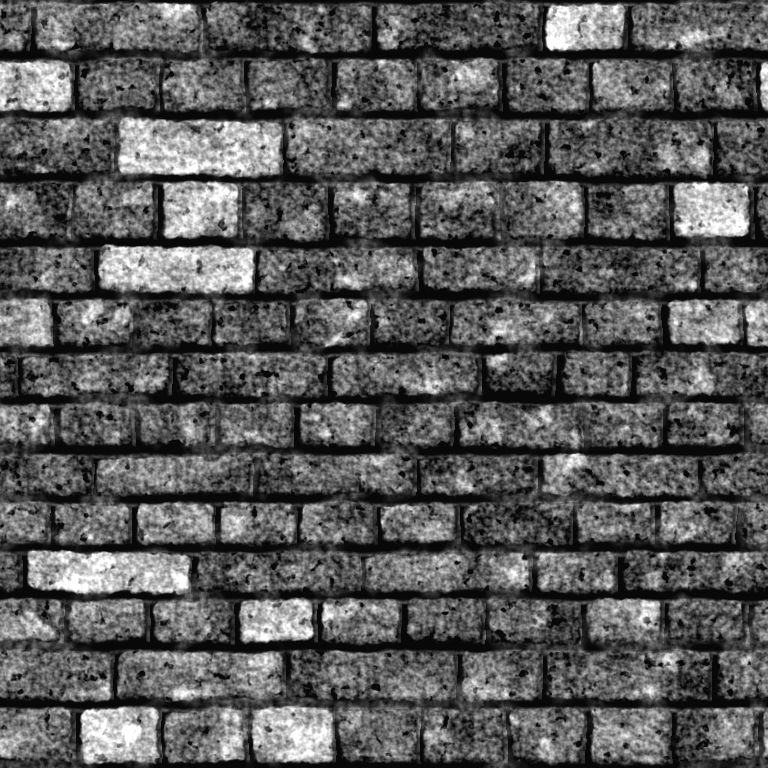
A WebGL 2 fragment shader for this texture:

```glsl
#version 300 es
precision highp float;
// Draws a weathered black-and-white brick wall: fourteen courses of long and short bricks.
uniform vec2 u_resolution;
out vec4 fragColor;

const float TAU = 6.28318;
const int COURSES = 14;
// Upper bound of each course, measured downward.
const float COURSE_TOP[15] = float[15](0.0, .073, .151, .234, .318, .387, .456, .522,
                                       .588, .651, .715, .777, .844, .918, 1.0);
// Each course holds one odd-sized brick: where it starts and how wide it is.
const float ODD_START[14] = float[14](.707, .877, .588, .651, .543, .586, .628,
                                      .592, .542, .600, .695, .632, .594, .660);
const float ODD_WIDTH[14] = float[14](.111, .109, .121, .109, .160, .173, .193,
                                      .167, .158, .146, .109, .125, .112, .103);
const float PAIR_WIDTH = 0.18; // wider odd bricks are split in two

struct Brick {
    vec2 id;
    vec2 local;    // position relative to the cell centre
    vec2 halfCell;
};

float hash(vec2 p) {
    vec3 q = fract(p.xyx * 0.1031);
    q += dot(q, q.yzx + 33.33);
    return fract((q.x + q.y) * q.z);
}

float cornerDot(vec2 cell, vec2 offset, float period) {
    float angle = TAU * hash(mod(cell, period) + period * 0.37);
    return dot(vec2(cos(angle), sin(angle)), offset);
}

// Gradient noise that tiles after a whole number of cells.
float noise(vec2 p, float period) {
    vec2 i = floor(p), f = fract(p), e = vec2(1.0, 0.0);
    vec2 s = f * f * f * (f * (f * 6.0 - 15.0) + 10.0);
    float low = mix(cornerDot(i, f, period), cornerDot(i + e.xy, f - e.xy, period), s.x);
    float high = mix(cornerDot(i + e.yx, f - e.yx, period), cornerDot(i + e.xx, f - e.xx, period), s.x);
    return mix(low, high, s.y);
}

float fbm(vec2 uv, float frequency, int octaves) {
    float sum = 0.0, amplitude = 0.5;
    for (int i = 0; i < octaves; i++) {
        sum += amplitude * noise(uv * frequency, frequency);
        frequency *= 2.0;
        amplitude *= 0.5;
    }
    return sum;
}

Brick findBrick(vec2 uv) {
    int course = 0;
    for (int i = 1; i < COURSES; i++) if (uv.y >= COURSE_TOP[i]) course = i;
    float x = fract(uv.x - ODD_START[course]);
    float odd = ODD_WIDTH[course], width = odd, left = 0.0, index = 0.0;
    if (x >= odd) {
        width = (1.0 - odd) / (course % 2 == 0 ? 4.0 : 8.0);
        index = 1.0 + floor((x - odd) / width);
        left = odd + (index - 1.0) * width;
    } else if (odd > PAIR_WIDTH) {
        width *= 0.5;
        left = step(width, x) * width;
        index = left > 0.0 ? 9.0 : 0.0;
    }
    float top = COURSE_TOP[course], height = COURSE_TOP[course + 1] - top;
    vec2 halfCell = 0.5 * vec2(width, height);
    return Brick(vec2(index, course), vec2(x - left, uv.y - top) - halfCell, halfCell);
}

float roundedBox(vec2 p, vec2 halfSize, float radius) {
    vec2 q = abs(p) - halfSize + radius;
    return length(max(q, 0.0)) + min(max(q.x, q.y), 0.0) - radius;
}

// Distance to the brick outline, with uneven size, position and tilt.
float brickDistance(Brick b, float roughness) {
    vec2 r = vec2(hash(b.id + 3.7), hash(b.id + 19.1));
    vec2 p = b.local + vec2(-0.0008, 0.0012) + 0.003 * (r - 0.5);
    p.y += p.x * (r.x - 0.5) * 0.05;
    vec2 gap = vec2(0.0042, 0.0048) + 0.0028 * r.yx;
    return roundedBox(p, b.halfCell - gap, 0.008) + roughness;
}

float brickTone(vec2 id) {
    float h = hash(id * 1.7 + 41.3);
    return 0.31 + 0.20 * h + 0.26 * smoothstep(0.84, 0.92, h);
}

// Stone surface: side-lit relief, clouds, grain, pale lime and dark pits.
float weathering(vec2 uv) {
    vec2 toLight = vec2(0.001, -0.0024);
    float relief = fbm(uv, 48.0, 4) - fbm(uv + toLight, 48.0, 4);
    float lime = smoothstep(0.1, 0.3, fbm(uv + 0.37, 20.0, 5));
    float pits = smoothstep(0.14, 0.3, fbm(uv + 0.61, 56.0, 3));
    return 0.65 * relief + 0.65 * fbm(uv + 0.13, 18.0, 4)
         + 0.75 * fbm(uv, 128.0, 2) + 0.36 * lime - 0.4 * pits;
}

// Mortar sinks to black below and left of bricks, and shows where it is filled.
float mortarTone(Brick b, vec2 uv) {
    vec2 fromCell = b.local + b.halfCell;
    float below = smoothstep(0.001, 0.007, fromCell.y)
                * (1.0 - smoothstep(-0.009, -0.004, b.local.y - b.halfCell.y));
    float upper = 1.0 - smoothstep(0.006, 0.011, fromCell.y);
    float right = smoothstep(-0.008, -0.002, b.local.x - b.halfCell.x);
    float filled = smoothstep(-0.05, 0.2, fbm(uv + 0.29, 12.0, 3));
    float lit = max(0.8 * upper * below, 0.6 * right * below);
    float crumbs = 0.32 + 0.9 * fbm(uv + 0.5, 96.0, 3);
    return 0.03 + max(crumbs, 0.0) * clamp(lit + 0.75 * filled - 0.1, 0.0, 1.0);
}

void main() {
    vec2 uv = gl_FragCoord.xy / u_resolution;
    uv.y = 1.0 - uv.y;
    float pixel = 1.0 / min(u_resolution.x, u_resolution.y);

    // Wavy courses and chipped outlines
    vec2 warp = vec2(fbm(uv, 14.0, 3), fbm(uv + 0.43, 14.0, 3));
    Brick brick = findBrick(fract(uv + 0.008 * warp));
    float d = brickDistance(brick, 0.007 * fbm(uv + 0.21, 64.0, 3));

    // Brick face with a bright upper rim and a shaded lower rim
    float rim = 1.0 - smoothstep(0.0, 0.008, -d);
    float facing = -brick.local.y / brick.halfCell.y;
    float face = brickTone(brick.id) + weathering(uv);
    face += rim * (0.16 * facing - 0.1);

    float inside = 1.0 - smoothstep(-0.0012 - pixel, 0.0006 + pixel, d);
    float grey = mix(mortarTone(brick, uv), max(face, 0.03), inside);
    fragColor = vec4(vec3(clamp(grey, 0.0, 1.0)), 1.0);
}
```
